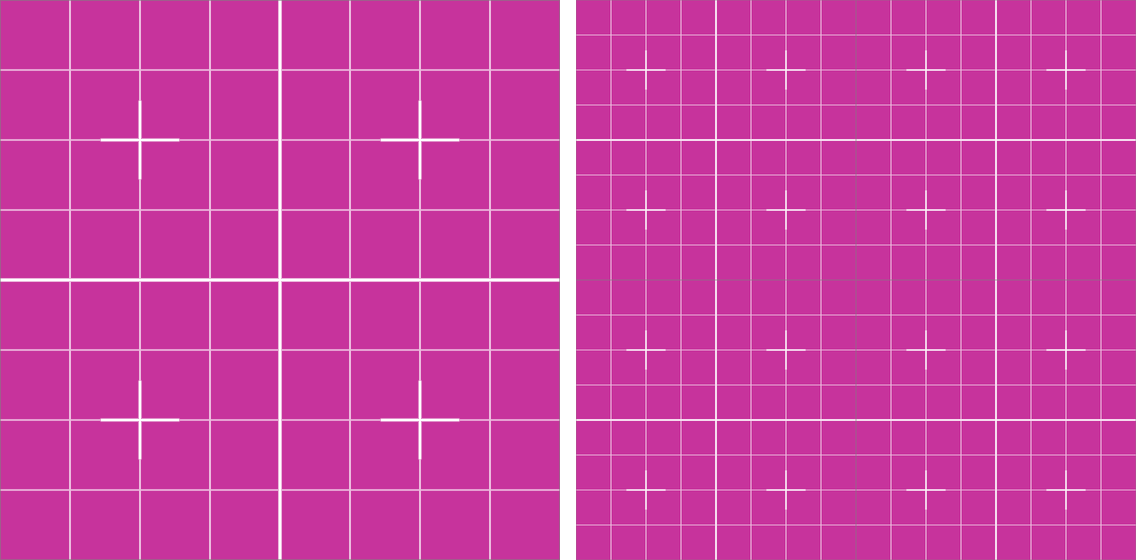
Left: one tile. Right: repeated 2 by 2.
Write a Shadertoy shader that draws this pattern.

```glsl
// Magenta drafting grid: fine lines, bold centre axes, 2 x 2 plus marks and a grey seam line.

const vec3 MAGENTA = vec3(0.78, 0.20, 0.61);
const vec3 WHITE = vec3(1.0);
const vec3 SEAM_GREY = vec3(0.5);

const float FINE_CELLS = 8.0;
const float MARK_CELLS = 2.0;
const vec2 FINE_WIDTH = vec2(0.00238, 0.00195);  // upright, level
const float AXIS_WIDTH = 0.00586;
const float MARK_WIDTH = 0.0052;
const float MARK_REACH = 0.0705;
const float SEAM_WIDTH = 0.00195;

// Distance per axis to the nearest of the lines at k / cells
vec2 lineDistance(vec2 p, float cells) {
    return abs(fract(p * cells + 0.5) - 0.5) / cells;
}

// Smoothed coverage per axis of a band around zero
vec2 band(vec2 dist, vec2 halfWidth, vec2 pixel) {
    return clamp((halfWidth - dist) / pixel + 0.5, 0.0, 1.0);
}

// Joins the coverage of upright and level lines
float either(vec2 coverage) {
    return max(coverage.x, coverage.y);
}

// Plus sign made of two crossed bars
float plusMark(vec2 dist, float reach, float width, vec2 pixel) {
    vec2 thin = band(dist, vec2(0.5 * width), pixel);
    vec2 span = band(dist, vec2(reach), pixel);
    return either(thin * span.yx);
}

void mainImage(out vec4 fragColor, in vec2 fragCoord) {
    vec2 uv = fragCoord / iResolution.xy;
    vec2 pixel = 1.0 / iResolution.xy;
    vec2 seamDist = lineDistance(uv, 1.0);

    // Fine grid, left out along the seam
    vec2 fine = band(lineDistance(uv, FINE_CELLS), 0.5 * FINE_WIDTH, pixel);
    fine *= step(0.5 / FINE_CELLS, seamDist);

    // Bold axes through the middle
    vec2 axes = band(lineDistance(uv + 0.5, 1.0), vec2(0.5 * AXIS_WIDTH), pixel);

    // Plus marks at the quadrant centres
    vec2 markDist = lineDistance(uv + 0.5 / MARK_CELLS, MARK_CELLS);
    float marks = plusMark(markDist, MARK_REACH, MARK_WIDTH, pixel);

    // Grey line shared by opposite edges
    float seam = either(band(seamDist, vec2(0.5 * SEAM_WIDTH), pixel));

    float whiteInk = max(max(either(fine), either(axes)), marks);
    vec3 color = mix(MAGENTA, WHITE, whiteInk);
    color = mix(color, SEAM_GREY, seam);
    fragColor = vec4(color, 1.0);
}
```
